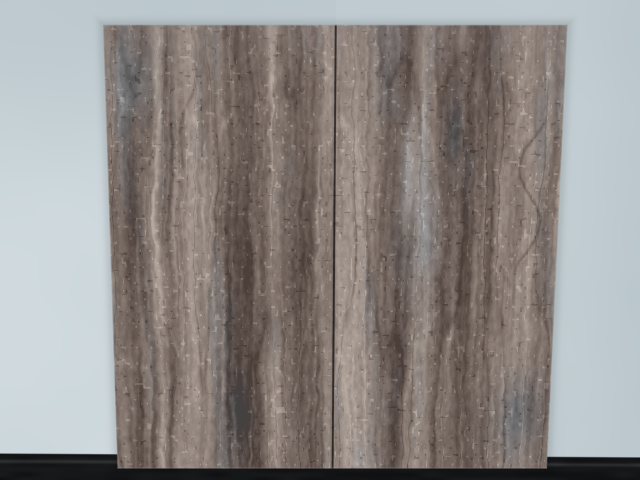
Give the GLSL for this texture, as a Shadertoy shader.

```glsl
// Two vein-cut brown travertine slabs standing against a pale wall on a dark floor.
#define STONE_DARK vec3(0.30, 0.245, 0.225)
#define STONE_PALE vec3(0.71, 0.66, 0.625)
#define WALL_LIGHT vec3(0.81, 0.85, 0.87)
#define WALL_SHADE vec3(0.72, 0.77, 0.79)
#define FLOOR_COLOR vec3(0.075, 0.078, 0.085)
#define BASE_TONE 0.50
#define STREAK_GAIN 0.50
#define GRAIN_GAIN 0.30
#define WAVINESS 0.014
#define SEAM 0.501

float hash(vec2 p) {
    vec3 a = fract(vec3(p.xyx) * 0.1031);
    a += dot(a, a.yzx + 33.33);
    return fract((a.x + a.y) * a.z);
}

float noise(vec2 p) {
    vec2 i = floor(p), f = fract(p);
    f = f * f * (3.0 - 2.0 * f);
    return mix(mix(hash(i), hash(i + vec2(1, 0)), f.x),
               mix(hash(i + vec2(0, 1)), hash(i + vec2(1, 1)), f.x), f.y);
}

float fbm(vec2 p) {
    float sum = 0.0, gain = 0.53;
    for (int i = 0; i < 4; i++) {
        sum += gain * noise(p);
        p = p * 2.03 + 17.3;
        gain *= 0.5;
    }
    return sum;
}

float bump(float d, float width) {
    d /= width;
    return exp(-d * d);
}

// Broad vertical layers: centre, width, change in tone
float layers(float u) {
    vec3 layer[16] = vec3[16](
        vec3(0.060, 0.032, -0.32), vec3(0.107, 0.010, 0.30), vec3(0.135, 0.012, -0.14),
        vec3(0.185, 0.040, 0.16), vec3(0.267, 0.007, -0.20), vec3(0.310, 0.035, -0.28),
        vec3(0.365, 0.010, 0.20), vec3(0.430, 0.035, -0.17), vec3(0.485, 0.010, 0.12),
        vec3(0.550, 0.045, 0.27), vec3(0.603, 0.007, -0.12), vec3(0.645, 0.028, -0.27),
        vec3(0.700, 0.018, 0.15), vec3(0.745, 0.012, -0.18), vec3(0.810, 0.042, -0.20),
        vec3(0.930, 0.050, 0.18));
    float tone = 0.0;
    for (int i = 0; i < 16; i++) tone += layer[i].z * bump(u - layer[i].x, layer[i].y);
    return tone;
}

// Local stains: x is the tone change, y the amount of grey
vec2 stains(vec2 q) {
    vec4 place[6] = vec4[6](
        vec4(0.664, 0.68, 0.017, 0.14), vec4(0.285, 0.13, 0.025, 0.09),
        vec4(0.935, 0.12, 0.050, 0.08), vec4(0.766, 0.76, 0.018, 0.08),
        vec4(0.055, 0.88, 0.040, 0.09), vec4(0.705, 0.52, 0.025, 0.10));
    float tone[6] = float[6](0.50, -0.24, -0.22, -0.18, 0.12, 0.04);
    vec2 result = vec2(0);
    for (int i = 0; i < 6; i++) {
        float m = bump(length((q - place[i].xy) / place[i].zw), 1.0);
        result += m * vec2(tone[i], i == 0 ? 0.15 : 0.75);
    }
    return result;
}

// A wandering crack limited to a span of heights
float crack(vec2 q, float centre, float sway, float rate, float mid, float span) {
    float path = centre - sway * sin((q.y - mid) * rate);
    return bump(q.x - path, 0.004) * smoothstep(span, span * 0.7, abs(q.y - mid));
}

vec3 stone(vec2 q) {
    // Bend the layers, coarse then jagged
    vec2 w = q;
    w.x += WAVINESS * (fbm(vec2(q.x * 9.0, q.y * 4.0)) - 0.5) * 2.0;
    w.x += 0.006 * (fbm(vec2(q.x * 30.0, q.y * 26.0)) - 0.5) * 2.0;
    vec2 stain = stains(w);
    float tone = BASE_TONE + layers(w.x) * (0.75 + 0.5 * noise(q * vec2(12.0, 4.0)));
    tone += STREAK_GAIN * (fbm(w * vec2(55.0, 2.2)) - 0.5);
    tone += 0.22 * (noise(w * vec2(150.0, 5.0)) - 0.5) + stain.x;

    // Thin dark seams and pale crusts along the layers
    float ridge = abs(noise(w * vec2(34.0, 1.6) + 7.0) - 0.5);
    tone -= 0.16 * smoothstep(0.06, 0.0, ridge);
    float crust = abs(noise(w * vec2(27.0, 1.9) + 41.0) - 0.55);
    tone += 0.20 * smoothstep(0.05, 0.0, crust) * noise(q * vec2(60.0, 28.0));
    tone -= 0.25 * crack(w, 0.935, 0.028, 24.0, 0.615, 0.20);
    tone -= 0.20 * crack(w, 0.180, 0.022, -16.0, 0.83, 0.18);

    // Grain, pale flecks and dark pits
    tone += GRAIN_GAIN * (fbm(q * vec2(130.0, 75.0)) - 0.5);
    tone += 0.25 * smoothstep(0.80, 0.95, noise(q * vec2(150.0, 110.0) + 5.0));
    tone -= 0.22 * smoothstep(0.83, 0.96, noise(q * vec2(120.0, 130.0) + 63.0));
    vec3 color = mix(STONE_DARK, STONE_PALE, clamp(tone, 0.0, 1.0));
    float luma = dot(color, vec3(0.3, 0.6, 0.1));
    float grey = stain.y + 0.5 * smoothstep(0.55, 0.8, fbm(w * vec2(24.0, 3.0) + 90.0));
    color = mix(color, luma * vec3(0.98, 1.0, 1.03), clamp(grey, 0.0, 0.8));
    return mix(color, vec3(0.56, 0.52, 0.51), 0.25 * smoothstep(0.86, 1.0, q.y));
}

vec3 room(vec2 p, float px) {
    float light = p.x < 0.7 ? 0.95 - 0.75 * smoothstep(0.45, 1.0, p.y)
                            : 0.35 - 0.25 * smoothstep(1.18, 1.34, p.x);
    light += 0.35 * (fbm(p * 3.0) - 0.5);
    vec3 color = mix(WALL_SHADE, WALL_LIGHT, clamp(light, 0.0, 1.0));
    float top = 0.055 - 0.006 * p.x;
    vec3 ground = FLOOR_COLOR * (0.8 + 0.5 * noise(p * vec2(20.0, 90.0)));
    ground += 0.10 * bump(p.y - top + 0.016, 0.004);
    return mix(color, ground, smoothstep(px, -px, p.y - top));
}

void mainImage(out vec4 fragColor, in vec2 fragCoord) {
    float px = 1.0 / iResolution.y;
    vec2 p = fragCoord * px;
    p.x += 0.5 * (4.0 / 3.0 - iResolution.x * px);

    // The slabs taper slightly towards the floor
    float v = (p.y - 0.024) / 0.924;
    float left = mix(0.245, 0.215, v), right = mix(1.139, 1.182, v);
    vec2 q = vec2((p.x - left) / (right - left), v);
    float inside = min(min(p.x - left, right - p.x), min(p.y - 0.024, 0.948 - p.y));

    vec3 slab = stone(q);
    float seam = abs(q.x - SEAM) * (right - left);
    slab *= 1.0 - 0.65 * smoothstep(0.0015 + px, 0.0005, seam);
    slab = mix(slab, vec3(0.62, 0.59, 0.57), 0.35 * smoothstep(0.004, 0.0, inside));
    vec3 color = room(p, px) * (1.0 - 0.10 * bump(min(inside, 0.0), 0.012));
    color = mix(color, slab, smoothstep(-px, px, inside));
    fragColor = vec4(color, 1.0);
}
```
